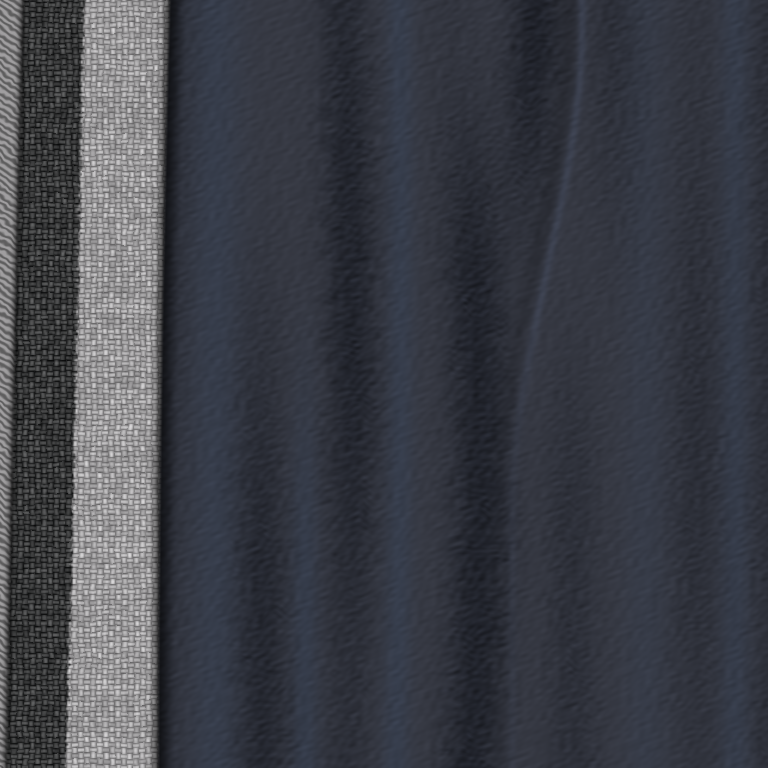
Write a three.js fragment shader that draws this texture.

```glsl
// Draped navy cloth with soft vertical folds beside black and grey woven bands.
varying vec2 vUv;

float hash(vec2 p) {
  vec3 q = fract(vec3(p.xyx) * 0.1031);
  q += dot(q, q.yzx + 33.33);
  return fract((q.x + q.y) * q.z);
}

float noise(vec2 p) {
  vec2 i = floor(p);
  vec2 f = fract(p);
  f = f * f * (3.0 - 2.0 * f);
  float low = mix(hash(i), hash(i + vec2(1.0, 0.0)), f.x);
  float high = mix(hash(i + vec2(0.0, 1.0)), hash(i + 1.0), f.x);
  return mix(low, high, f.y);
}

// Curve through three heights: bottom, middle and top of the canvas.
float bend(float y, float bottom, float middle, float top) {
  return mix(bottom, top, y) + 4.0 * y * (1.0 - y) * (middle - 0.5 * (bottom + top));
}

float bell(float d, float width) {
  d /= width;
  return exp(-d * d);
}

float fade(float y, float from, float to) {
  return smoothstep(from, to, y);
}

float edge(float d, float softness) {
  return smoothstep(-softness, softness, d);
}

// Plain weave: rounded threads alternately run across and upwards.
float weave(vec2 p, vec2 density) {
  vec2 q = p * density;
  q += 0.5 * vec2(noise(p * 35.0), noise(p * 35.0 + 19.0));
  vec2 cell = floor(q);
  vec2 f = fract(q) - 0.5;
  float over = mod(cell.x + cell.y, 2.0);
  vec2 span = mix(vec2(0.8, 2.0), vec2(1.9, 0.9), over);
  float thread = 1.0 - smoothstep(0.1, 1.15, length(f * span));
  return thread * (0.65 + 0.5 * hash(cell)) + 0.12 * over;
}

float twill(vec2 p, float density) {
  float line = abs(fract((p.x * 0.7 + p.y) * density + 0.5 * noise(p * 150.0)) - 0.5);
  return smoothstep(0.05, 0.42, line);
}

// Slanted surface relief, lit from the upper left.
float relief(vec2 p, vec2 density) {
  vec2 q = vec2(p.x, p.y - 0.35 * p.x) * density;
  return noise(q + vec2(-0.35, 0.45)) - noise(q + vec2(0.35, -0.45));
}

float foldShade(vec2 p) {
  float y = p.y;
  float shade = 0.85 * bell(p.x - bend(y, 0.450, 0.459, 0.446), 0.034)
    * mix(0.5, 1.0, fade(y, 0.08, 0.55)) * mix(1.0, 0.75, fade(y, 0.72, 1.0));
  shade += 0.72 * bell(p.x - bend(y, 0.343, 0.339, 0.335), 0.034)
    * (1.0 - fade(y, 0.22, 0.82));
  shade += 0.9 * bell(p.x - bend(y, 0.612, 0.624, 0.585), 0.038)
    * mix(1.0, 0.2, fade(y, 0.6, 0.95));
  shade += 0.95 * bell(p.x - bend(y, 0.67, 0.675, 0.700), 0.036) * fade(y, 0.56, 0.98);
  shade += 0.4 * bell(p.x - 0.745, 0.035) * (1.0 - fade(y, 0.3, 0.7));
  shade += 0.42 * bell(p.x - 0.800, 0.036) * fade(y, 0.5, 1.0);
  shade += 0.45 * bell(p.x - 0.907, 0.035) * mix(0.4, 1.0, bell(y - 0.42, 0.35));
  shade += 0.4 * bell(p.x - 1.0, 0.025);
  return shade;
}

float ridgeGlow(vec2 p) {
  float glow = 0.7 * bell(p.x - 0.28, 0.035);
  glow += 0.8 * bell(p.x - bend(p.y, 0.515, 0.521, 0.520), 0.018);
  glow += 0.8 * bell(p.x - 0.397, 0.018) * (1.0 - fade(p.y, 0.25, 0.7));
  glow += 0.7 * bell(p.x - 0.957, 0.020);
  return glow + 0.4 * bell(p.x - 0.84, 0.03);
}

vec3 drape(vec2 p, float fromHem) {
  // Ragged pile makes the fold boundaries uneven.
  vec2 pile = vec2(noise(p * vec2(55.0, 130.0)), noise(p * 90.0 + 7.0)) - 0.5;
  float shade = foldShade(p + pile * vec2(0.018, 0.012));
  shade += 0.45 * bell(fromHem, 0.035);
  shade = min(shade, 1.0);
  float glow = ridgeGlow(p);

  vec3 cloth = mix(vec3(0.213, 0.224, 0.263), vec3(0.215, 0.247, 0.310), min(glow, 1.0));
  cloth = mix(cloth, vec3(0.105, 0.115, 0.145), shade * 0.88);

  // Fine grain on the lit cloth, broken ribs inside the folds.
  float grain = relief(p, vec2(125.0, 210.0));
  float wave = p.y * 96.0 + 1.6 * noise(p * vec2(45.0, 30.0));
  float rib = (abs(fract(wave) - 0.5) * 4.0 - 1.0) * noise(p * vec2(170.0, 95.0));
  cloth *= 1.0 + grain * mix(0.10, 0.30, shade) + rib * shade * 0.17;

  // A raised crease sweeps down and to the left.
  float crease = p.x - 0.667 - 0.091 * fade(p.y, 0.33, 0.97);
  float crest = mix(0.35, 1.0, fade(p.y, 0.35, 0.65));
  cloth += vec3(0.035, 0.045, 0.065) * bell(crease, 0.006) * crest;
  cloth *= 1.0 - 0.16 * bell(crease + 0.017, 0.013) * crest;
  return cloth * mix(0.38, 1.0, fade(fromHem, -0.002, 0.024));
}

void main() {
  vec2 p = vUv;
  float fromBlack = p.x - bend(p.y, 0.008, 0.018, 0.030);
  float fromGrey = p.x - bend(p.y, 0.086, 0.099, 0.109);
  float fromHem = p.x - bend(p.y, 0.206, 0.210, 0.221);

  // Woven bands
  float threads = weave(p, vec2(125.0, 145.0));
  float fibre = noise(p * vec2(330.0, 260.0)) - 0.5;
  vec3 silver = vec3(0.57, 0.565, 0.57) * (0.65 + 0.45 * twill(p, 105.0));
  vec3 black = vec3(0.075, 0.078, 0.08) + 0.23 * threads + 0.10 * fibre;
  vec3 grey = vec3(0.415, 0.41, 0.415) + 0.30 * threads + 0.10 * fibre;
  grey *= 0.97 + 0.08 * noise(p * vec2(12.0, 60.0));

  vec3 color = mix(silver, black, edge(fromBlack, 0.003));
  color *= 1.0 - 0.45 * bell(fromBlack, 0.005);
  color = mix(color, grey, edge(fromGrey + 0.004 * fibre, 0.003));
  color *= 1.0 - 0.55 * bell(fromHem, 0.008);
  color = mix(color, drape(p, fromHem), edge(fromHem, 0.003));
  gl_FragColor = vec4(clamp(color, 0.0, 1.0), 1.0);
}
```
